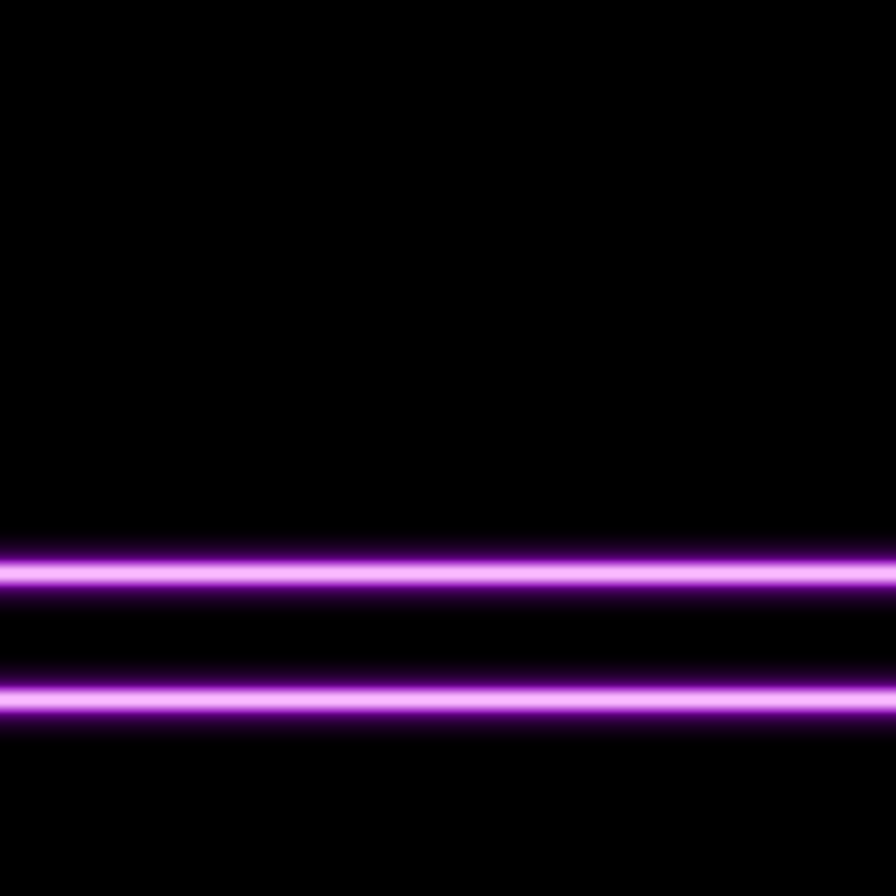
Reproduce this background procedurally as a three.js fragment shader.

```glsl
// Two horizontal neon tubes in violet and pink, glowing on black.
varying vec2 vUv;

// Light of one tube at distance d from its axis.
vec3 neonTube(float d) {
  vec3 violet = vec3(0.52, 0.0, 0.70);
  vec3 pink = vec3(0.98, 0.73, 1.0);

  // Outer halo: exponential falloff that ends softly in black
  float halo = min(1.0, 3.15 * exp(-d / 0.0112));
  halo *= 1.0 - smoothstep(0.035, 0.056, d);

  // Bright core
  float core = 1.0 - smoothstep(0.002, 0.0178, d);
  return mix(violet * halo, pink, core);
}

void main() {
  vec3 color = vec3(0.0);

  // Tubes stacked upwards at an even spacing
  for (int i = 0; i < 2; i++) {
    float axis = 0.219 + 0.141 * float(i);
    color += neonTube(abs(vUv.y - axis));
  }

  gl_FragColor = vec4(min(color, 1.0), 1.0);
}
```
